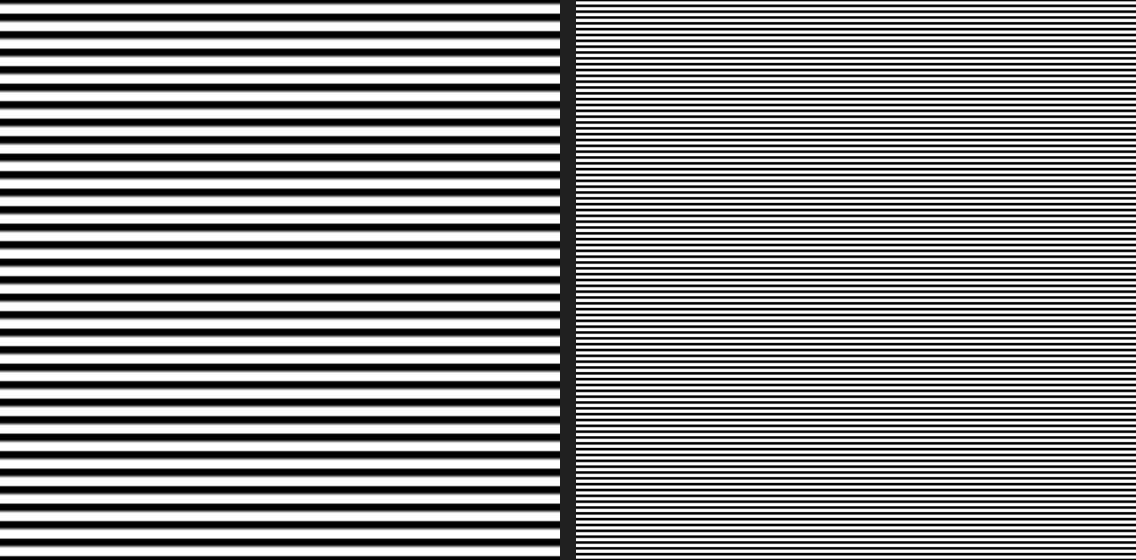
Left: one tile. Right: repeated 3 by 3.
Give the GLSL for this pattern, as a Shadertoy shader.

```glsl
void mainImage(out vec4 fragColor, in vec2 fragCoord) {
    vec2 uv = fragCoord / iResolution.xy;

    // Stripe number and height above its centre, in stripe periods
    float level = uv.y * 32.0 + 0.5;
    float stripe = floor(level);
    float offset = fract(level) - 0.5;

    // Every fourth stripe is a trace heavier
    float weight = 0.005 * step(mod(stripe, 4.0), 0.5);

    // Crisp upper edge, longer fade on the lower edge
    float above = smoothstep(0.154, 0.288, offset);
    float below = smoothstep(0.0875, 0.356, -offset - weight);

    // Black stripes on white
    fragColor = vec4(vec3(max(above, below)), 1.0);
}
```
